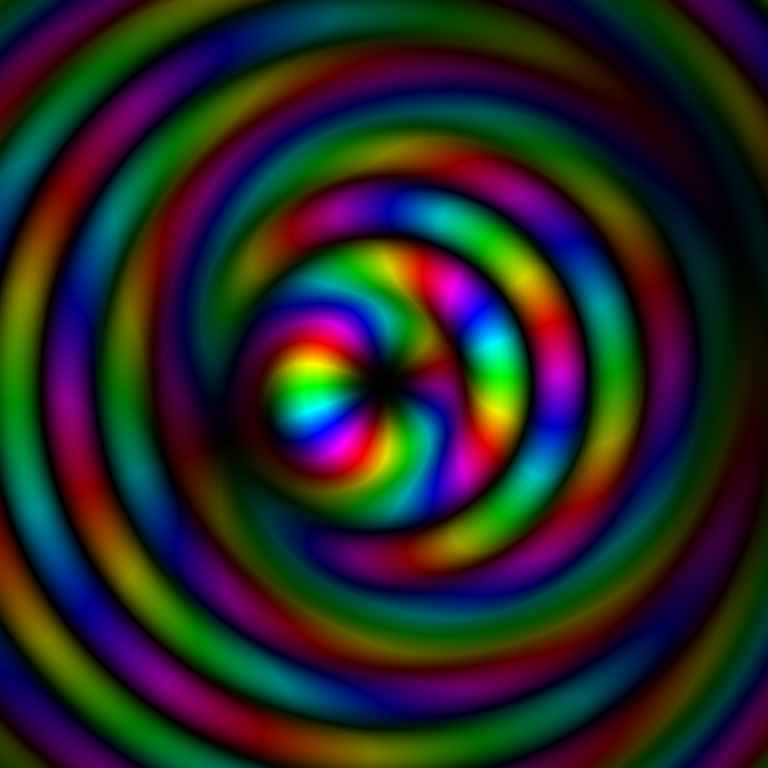
Write a WebGL 2 fragment shader that draws this background.

```glsl
#version 300 es
precision highp float;

uniform vec2 u_resolution;
out vec4 outColor;

const float PI = 3.14159265;

// Bessel function of the first kind, by midpoint integration
float bessel(float order, float x) {
    float sum = 0.0;
    for (int i = 0; i < 32; i++) {
        float t = (float(i) + 0.5) * PI / 32.0;
        sum += cos(order * t - x * sin(t));
    }
    return sum / 32.0;
}

// Complex amplitude of one circular wave with a twisted phase
vec2 vortexMode(vec2 p, float order, float waveNumber, float phaseDegrees) {
    float phase = order * atan(p.y, p.x) + radians(phaseDegrees);
    return bessel(order, waveNumber * length(p)) * vec2(cos(phase), sin(phase));
}

vec3 hueToRgb(float hue) {
    return clamp(abs(fract(hue + vec3(0.0, 2.0, 1.0) / 3.0) * 6.0 - 3.0) - 1.0, 0.0, 1.0);
}

void main() {
    vec2 p = (2.0 * gl_FragCoord.xy - u_resolution) / min(u_resolution.x, u_resolution.y);
    p.x += 1e-6;

    // Two neighbouring vortices beat against each other
    vec2 field = vortexMode(p, 3.0, 25.0, -60.0)
               + 0.95 * vortexMode(p, 4.0, 20.0, 100.0);

    // Phase sets the hue, magnitude sets the brightness
    float hue = atan(field.y, field.x + 1e-7) / (2.0 * PI);
    float brightness = min(1.65 * length(field), 1.0);
    outColor = vec4(hueToRgb(hue) * brightness, 1.0);
}
```
